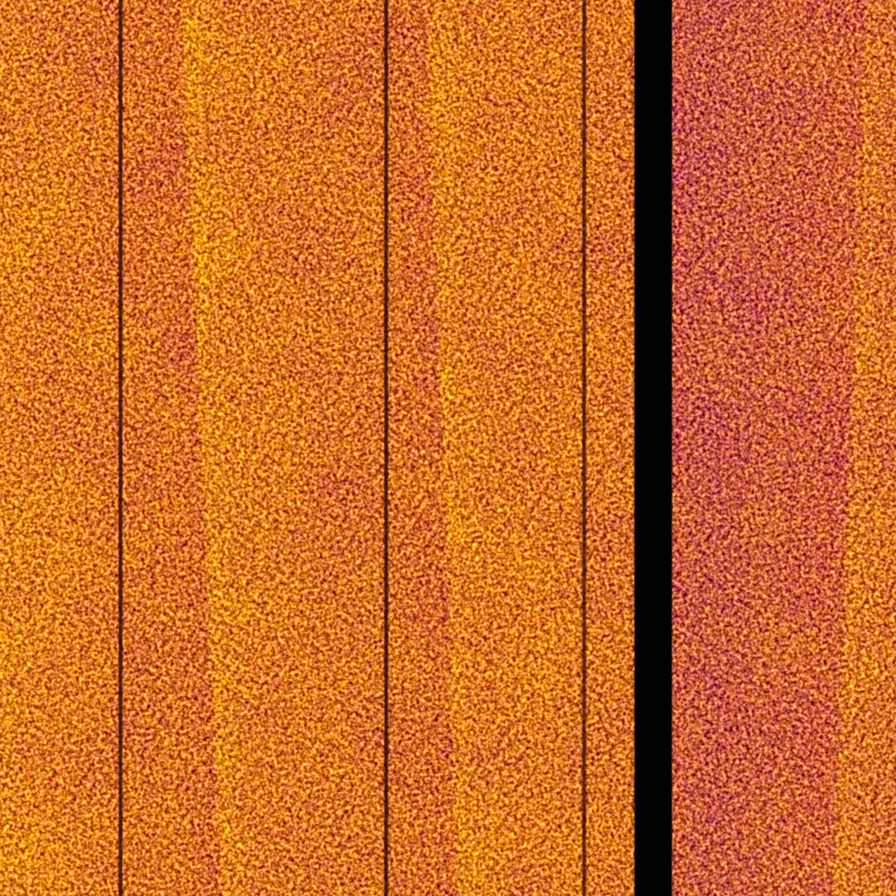
Reproduce this texture procedurally as a WebGL 2 fragment shader.

```glsl
#version 300 es
precision highp float;
// Grainy orange panels with thin dark seams, slanted glowing edges and one black bar.

#define BASE_COLOR vec3(0.85, 0.445, 0.145)
#define GLOW_TINT vec3(0.06, 0.10, -0.06)
#define PLUM_TINT vec3(-0.07, -0.10, 0.12)
#define GRAIN_TINT vec3(0.15, 0.15, 0.10)
#define SEAM_COLOR vec3(0.27, 0.08, 0.04)
#define BAR_COLOR vec3(0.015, 0.003, 0.004)
#define GRAIN_SCALE 205.0
#define CHROMA_SCALE 85.0
#define SEAM_HALF_WIDTH 0.0021
#define BAR_SPAN vec2(0.708, 0.750)
#define EDGE_SOFTNESS 0.0016

out vec4 fragColor;
uniform vec2 u_resolution;

float hash(vec2 p) {
    vec3 q = fract(p.xyx * vec3(0.1031, 0.1030, 0.0973));
    q += dot(q, q.yzx + 33.33);
    return fract((q.x + q.y) * q.z);
}

float cornerSlope(vec2 cell, vec2 offset) {
    float angle = 6.2832 * hash(cell);
    return dot(vec2(cos(angle), sin(angle)), offset);
}

float gradientNoise(vec2 p) {
    vec2 cell = floor(p), f = p - cell;
    vec2 u = f * f * f * (f * (f * 6.0 - 15.0) + 10.0);
    vec2 e = vec2(1.0, 0.0);
    float low = mix(cornerSlope(cell, f), cornerSlope(cell + e, f - e), u.x);
    float high = mix(cornerSlope(cell + e.yx, f - e.yx), cornerSlope(cell + 1.0, f - 1.0), u.x);
    return mix(low, high, u.y);
}

mat2 rotation(float a) {
    return mat2(cos(a), sin(a), -sin(a), cos(a));
}

// Two rotated layers hide the lattice of each other.
float grain(vec2 p) {
    float coarse = gradientNoise(rotation(0.6) * p * GRAIN_SCALE + 17.0);
    float fine = gradientNoise(rotation(-0.35) * p * GRAIN_SCALE * 1.5 + 311.0);
    return 3.1 * coarse + 2.6 * fine;
}

// Bright on the right of a slanted edge, slightly dull just left of it.
float slantedGlow(vec2 p, float bottomX, float topX) {
    float d = p.x - mix(bottomX, topX, p.y);
    float lit = smoothstep(-0.005, 0.006, d);
    float halo = 0.75 * exp(-max(d, 0.0) / 0.02) + 0.4 * exp(-max(d, 0.0) / 0.09);
    float dull = 0.35 * exp(min(d, 0.0) / 0.06);
    return lit * halo - (1.0 - lit) * dull;
}

float seam(float x, float center) {
    return 1.0 - smoothstep(-EDGE_SOFTNESS, EDGE_SOFTNESS, abs(x - center) - SEAM_HALF_WIDTH);
}

void main() {
    vec2 p = gl_FragCoord.xy / u_resolution;

    // Broad light: slanted edges, a warm left margin and slow mottling
    float glow = slantedGlow(p, 0.248, 0.202)
               + 0.8 * slantedGlow(p, 0.512, 0.477)
               + 0.8 * slantedGlow(p, 0.930, 0.967);
    glow += 0.6 * exp(-p.x / 0.09) * (1.2 - 0.5 * p.y);
    float mottle = gradientNoise(p * 9.0 + 5.0) + 0.7 * gradientNoise(p * 23.0 + 41.0);

    // Plum shade in the panel behind the bar, strongest beside it
    float behindBar = smoothstep(BAR_SPAN.x, BAR_SPAN.y, p.x);
    float fade = 1.0 - smoothstep(0.74, 1.02, p.x);
    float plum = behindBar * (0.25 + 0.6 * fade + 0.2 * p.y);
    plum += 0.35 * mottle + 0.9 * gradientNoise(rotation(0.9) * p * CHROMA_SCALE + 73.0);

    vec3 color = BASE_COLOR + GLOW_TINT * (glow - 0.25 * mottle) + PLUM_TINT * plum;
    color += GRAIN_TINT * grain(p);

    // Thin seams let a little of the grain through
    float seams = max(seam(p.x, 0.1345), max(seam(p.x, 0.431), 0.9 * seam(p.x, 0.652)));
    color = mix(color, SEAM_COLOR + 0.15 * (color - BASE_COLOR), seams);

    float bar = smoothstep(-EDGE_SOFTNESS, EDGE_SOFTNESS, p.x - BAR_SPAN.x)
              * smoothstep(-EDGE_SOFTNESS, EDGE_SOFTNESS, BAR_SPAN.y - p.x);
    color = mix(color, BAR_COLOR, bar);
    fragColor = vec4(clamp(color, 0.0, 1.0), 1.0);
}
```
